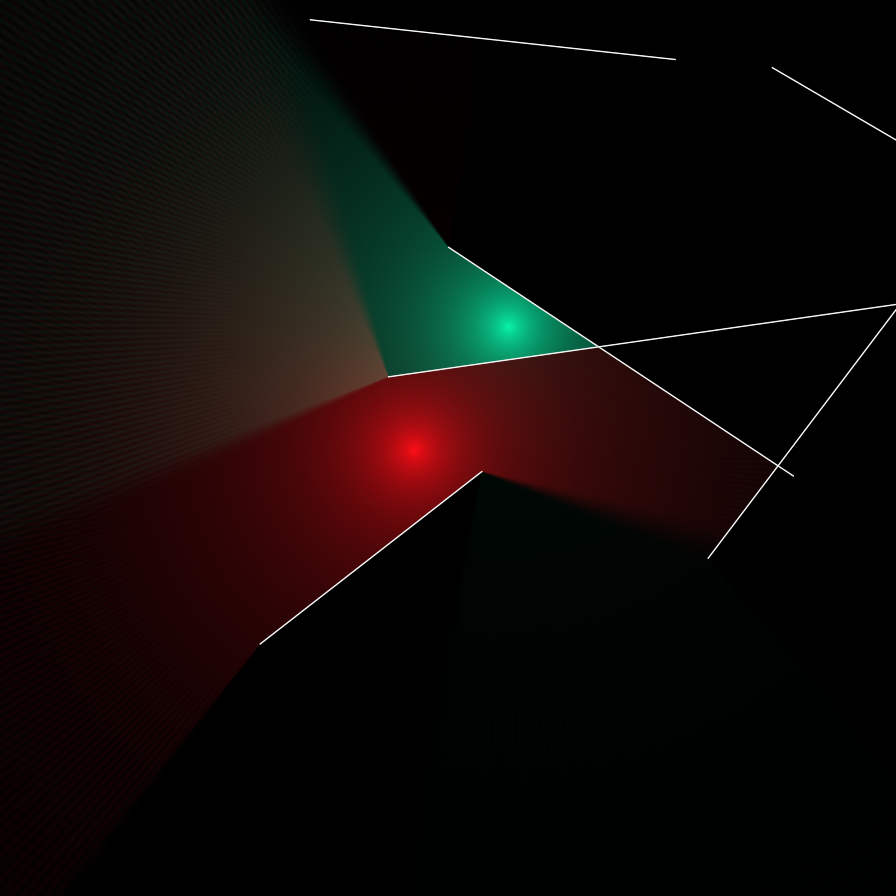
Reproduce this background procedurally as a Shadertoy shader.

```glsl
#define RED_POS vec2(0.4622, 0.4974)
#define GREEN_POS vec2(0.5677, 0.6354)
#define RED_COLOR vec3(1.0, 0.02, 0.065)
#define GREEN_COLOR vec3(0.0, 0.96, 0.66)
#define LIGHT_RADIUS 0.009
#define GLOW_SIZE 0.06
#define FAR_FADE 0.6
#define RAY_COUNT 420.0
#define WALL_HALF_WIDTH 0.0008
#define WALL_COUNT 6
#define SHEER_WALL 3
#define SHEER_LEAK 0.14

// Each wall holds its two end points
const vec4 walls[WALL_COUNT] = vec4[](
    vec4(0.3464, 0.9779, 0.7535, 0.9336),
    vec4(0.8620, 0.9245, 1.1000, 0.7853),
    vec4(0.5007, 0.7240, 0.8854, 0.4688),
    vec4(0.4336, 0.5794, 1.0050, 0.6609),
    vec4(1.0050, 0.6609, 0.7904, 0.3770),
    vec4(0.5378, 0.4737, 0.2904, 0.2813)
);

float cross2(vec2 a, vec2 b) {
    return a.x * b.y - a.y * b.x;
}

float segmentDistance(vec2 p, vec2 a, vec2 b) {
    vec2 ab = b - a;
    float along = clamp(dot(p - a, ab) / dot(ab, ab), 0.0, 1.0);
    return length(p - a - ab * along);
}

// Share of a round light hidden by a wall, with a penumbra at its ends
float wallCover(vec2 p, vec2 light, vec2 a, vec2 b, float pixel) {
    vec2 ray = p - light;
    vec2 ab = b - a;
    float det = cross2(ray, ab);
    if (abs(det) < 1e-7) return 0.0;
    float rayPos = cross2(a - light, ab) / det;
    float wallPos = cross2(a - light, ray) / det;
    if (rayPos <= 0.0 || rayPos >= 1.0) return 0.0;
    float inset = min(wallPos, 1.0 - wallPos) * abs(det) / length(ray);
    float blur = LIGHT_RADIUS * (1.0 - rayPos) + 0.7 * pixel * rayPos;
    return smoothstep(-blur, blur, inset);
}

float lightAt(vec2 p, vec2 light, float pixel) {
    vec2 offset = p - light;
    float dist = length(offset);
    float glow = max(1.0 - FAR_FADE * dist, 0.0) / (1.0 + dist / GLOW_SIZE);

    // Fine radial hatching that appears far from the source
    float hatch = 0.5 + 0.5 * sin(atan(offset.y, offset.x) * RAY_COUNT);
    glow *= 1.0 - 0.6 * hatch * smoothstep(0.24, 0.5, dist);

    for (int i = 0; i < WALL_COUNT; i++) {
        float cover = wallCover(p, light, walls[i].xy, walls[i].zw, pixel);
        float leak = i == SHEER_WALL ? SHEER_LEAK : 0.0;
        glow *= mix(1.0, leak, cover);
    }
    return glow;
}

void mainImage(out vec4 fragColor, in vec2 fragCoord) {
    vec2 p = fragCoord / iResolution.y;
    float pixel = 1.0 / iResolution.y;

    // Two lights over black
    vec3 color = RED_COLOR * lightAt(p, RED_POS, pixel)
               + GREEN_COLOR * lightAt(p, GREEN_POS, pixel);

    // Thin white walls
    float wallDist = 1e3;
    for (int i = 0; i < WALL_COUNT; i++) {
        wallDist = min(wallDist, segmentDistance(p, walls[i].xy, walls[i].zw));
    }
    float line = 1.0 - smoothstep(-0.6 * pixel, 0.6 * pixel, wallDist - WALL_HALF_WIDTH);
    color = mix(color, vec3(0.96), line);

    fragColor = vec4(color, 1.0);
}
```
